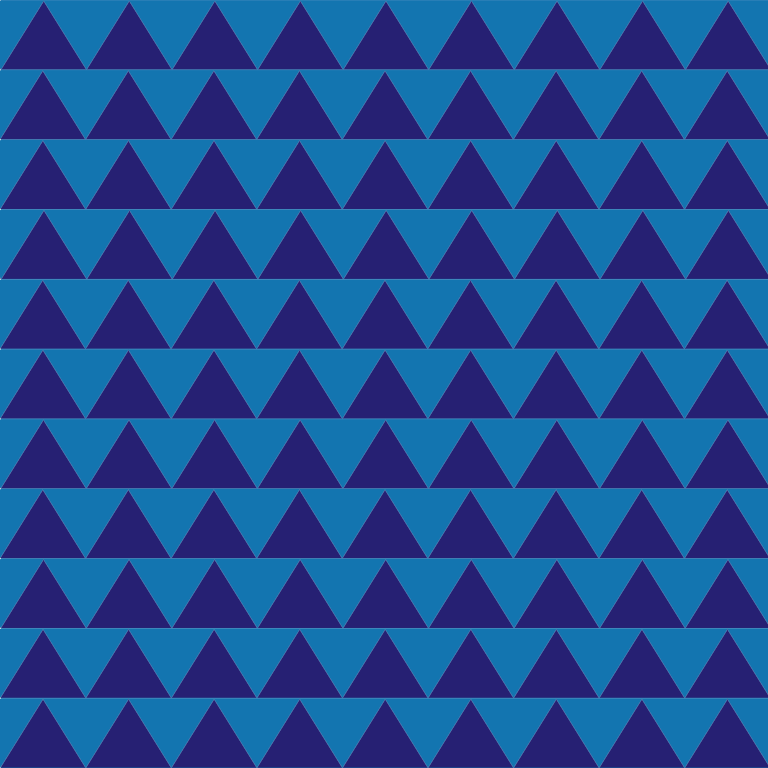
This pattern is drawn by a Shadertoy shader. Its source:

```glsl
// Rows of indigo triangles on blue, parted by faint pale seams.

const vec3 BLUE = vec3(0.075, 0.460, 0.690);
const vec3 INDIGO = vec3(0.150, 0.125, 0.450);
const vec3 SEAM = vec3(0.62, 0.70, 0.84);

const float ROWS = 11.0;
const vec2 PITCH = vec2(0.1114, 1.0 / ROWS);   // spacing of triangles
const float FIRST_APEX = 0.0566;               // x of the leftmost apex
const float APEX_GAP = 0.0014;                 // space above each apex
const float BASE_GAP = 0.0005;                 // space below each base
const float SEAM_WIDTH = 0.0007;
const float SEAM_OPACITY = 0.55;
const float ROW_SHIFT = 0.0010;                // largest sideways row offset
const vec2 SPECK = vec2(0.0013, 0.0016);       // pale nick at the left margin

float hash(float n) {
    return fract(sin(n * 91.37 + 4.1) * 4375.85);
}

// Coverage of the side where the distance is negative
float inside(float d, float px) {
    return clamp(0.5 - d / px, 0.0, 1.0);
}

// Coverage of a line, correct even when thinner than a pixel
float line(float d, float width, float px) {
    return inside(d - 0.5 * width, px) - inside(d + 0.5 * width, px);
}

void mainImage(out vec4 fragColor, in vec2 fragCoord) {
    float px = 1.0 / min(iResolution.x, iResolution.y);
    vec2 uv = fragCoord * px;

    // Cell coordinates: x from the apex axis, y from the base
    float row = floor(uv.y / PITCH.y);
    float shift = ROW_SHIFT * (2.0 * hash(row) - 1.0);
    float x = uv.x - FIRST_APEX - shift;
    x -= PITCH.x * round(x / PITCH.x);
    float y = uv.y - row * PITCH.y;

    // Triangle from its slanted side and its base
    float halfBase = 0.5 * PITCH.x;
    float height = PITCH.y - APEX_GAP;
    vec2 normal = normalize(vec2(height, halfBase));
    float side = dot(vec2(abs(x) - halfBase, y), normal);
    float triangle = inside(side, px) * inside(BASE_GAP - y, px);
    vec3 color = mix(BLUE, INDIGO, triangle);

    // Hairline seams on the sides and between rows
    float rowLine = uv.y - PITCH.y * round(uv.y / PITCH.y);
    float baseSeam = line(rowLine, SEAM_WIDTH, px) * step(0.5 * PITCH.y, uv.y);
    float sideSeam = line(side, SEAM_WIDTH, px);
    color = mix(color, SEAM, SEAM_OPACITY * max(baseSeam, sideSeam));

    // Nicks where the row seams reach the left margin
    float speck = inside(uv.x - SPECK.x, px) * line(rowLine, SPECK.y, px);
    color = mix(color, vec3(1.0), 0.7 * speck);

    fragColor = vec4(color, 1.0);
}
```
